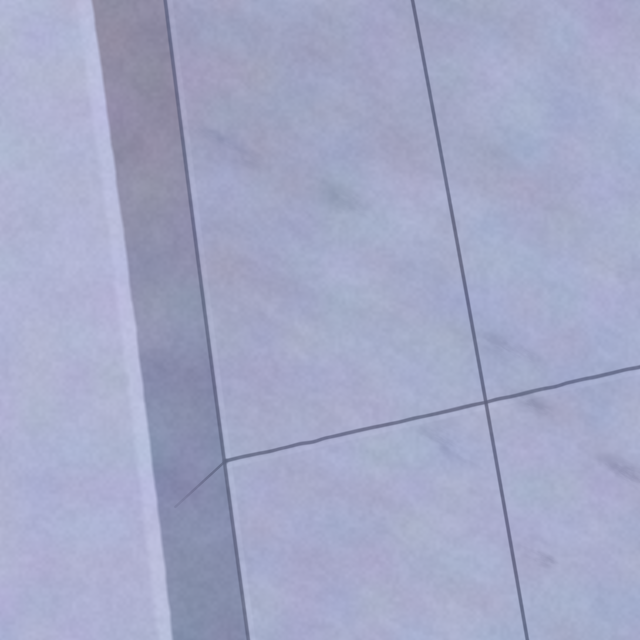
A Shadertoy shader for this texture:

```glsl
const vec3 WALL_TOP = vec3(0.69, 0.71, 0.825);
const vec3 WALL_LOW = vec3(0.675, 0.69, 0.82);
const vec3 RIM_LIGHT = vec3(0.735, 0.755, 0.875);
const vec3 TRIM_TOP = vec3(0.555, 0.545, 0.635);
const vec3 TRIM_LOW = vec3(0.515, 0.545, 0.67);
const vec3 MARBLE = vec3(0.665, 0.69, 0.81);
const vec3 MARBLE_SHADE = vec3(0.62, 0.625, 0.735);
const vec3 MARBLE_COOL = vec3(0.62, 0.665, 0.79);
const vec3 VEIN = vec3(0.49, 0.51, 0.63);
const vec3 JOINT = vec3(0.36, 0.38, 0.49);
const float JOINT_WIDTH = 0.0032;
const float RIM_WIDTH = 0.023;
const float GRAIN = 0.022;
const vec2 CORNER = vec2(0.3516, 0.279);
const vec2 MITRE_END = vec2(0.274, 0.208);

// Vein patches: centre, half length, strength
const int PATCHES = 9;
const vec4 PATCH[PATCHES] = vec4[](
    vec4(0.335, 0.785, 0.065, 0.42), vec4(0.39, 0.75, 0.055, 0.42),
    vec4(0.53, 0.69, 0.085, 0.42), vec4(0.80, 0.45, 0.075, 0.50),
    vec4(0.83, 0.37, 0.055, 0.55), vec4(0.70, 0.31, 0.085, 0.45),
    vec4(0.98, 0.26, 0.075, 0.62), vec4(0.85, 0.13, 0.070, 0.50),
    vec4(0.77, 0.76, 0.060, 0.22));

float hash(vec2 p) {
    vec3 q = fract(p.xyx * 0.1031);
    q += dot(q, q.yzx + 33.33);
    return fract((q.x + q.y) * q.z);
}

float noise(vec2 p) {
    vec2 i = floor(p), f = fract(p);
    f = f * f * (3.0 - 2.0 * f);
    return mix(mix(hash(i), hash(i + vec2(1, 0)), f.x),
               mix(hash(i + vec2(0, 1)), hash(i + vec2(1, 1)), f.x), f.y);
}

float fbm(vec2 p) {
    float sum = 0.0, amp = 0.5;
    for (int i = 0; i < 5; i++) {
        sum += amp * noise(p);
        p = mat2(1.6, 1.2, -1.2, 1.6) * p + 7.3;
        amp *= 0.5;
    }
    return sum;
}

// Horizontal offset from a leaning, slightly bowed edge
float edge(vec2 p, float foot, float lean, float bow) {
    return p.x - foot + lean * p.y - bow * p.y * (1.0 - p.y);
}

float segment(vec2 p, vec2 a, vec2 b) {
    vec2 d = b - a;
    return length(p - a - d * clamp(dot(p - a, d) / dot(d, d), 0.0, 1.0));
}

float stroke(float d, float width) {
    return 1.0 - smoothstep(width * 0.35, width * 1.35, abs(d));
}

// Axes along and across the veins
vec2 grainAxes(vec2 p) {
    return mat2(0.88, 0.47, -0.47, 0.88) * p;
}

vec3 marble(vec2 p) {
    vec2 g = vec2(p.x * 0.88 - p.y * 0.47, p.x * 0.47 + p.y * 0.88);
    float cloud = fbm(g * vec2(5.0, 9.0) + 3.0);
    float streak = fbm(g * vec2(16.0, 55.0));
    float shade = smoothstep(0.55, 0.0, length((p - vec2(0.34, 0.92)) * vec2(1.0, 0.8)));
    vec3 col = mix(MARBLE, MARBLE_SHADE, clamp(0.8 * shade + 1.4 * (cloud - 0.42), 0.0, 1.0));
    col = mix(col, MARBLE_COOL, 0.5 * smoothstep(0.45, 0.75, fbm(p * 6.0 + 19.0)));
    col += 0.035 * (streak - 0.48);
    for (int i = 0; i < PATCHES; i++) {
        vec2 d = p - PATCH[i].xy;
        d = vec2(d.x * 0.88 - d.y * 0.47, d.x * 0.47 + d.y * 0.88);
        d /= PATCH[i].z * vec2(1.0, 0.36);
        float mask = exp(-2.0 * dot(d, d)) * smoothstep(0.30, 0.68, streak);
        col = mix(col, VEIN, mask * PATCH[i].w);
    }
    return col;
}

void mainImage(out vec4 fragColor, in vec2 fragCoord) {
    vec2 p = fragCoord / iResolution.xy;
    float wobble = 0.002 * (noise(p * 45.0) - 0.5);
    float wallEdge = edge(p, 0.270, 0.127, 0.014) + wobble;
    float trimEdge = edge(p, 0.388, 0.130, -0.006);
    float tileEdge = edge(p, 0.824, 0.1795, 0.008);
    float crossEdge = (p.y - CORNER.y - 0.228 * (p.x - CORNER.x)) * 0.975;
    float mottling = fbm(p * 12.0) - 0.48;

    // Wall with its bright rim
    vec3 wall = mix(WALL_LOW, WALL_TOP, smoothstep(0.0, 0.7, p.y)) + 0.03 * mottling;
    float rim = smoothstep(-RIM_WIDTH - 0.006, -RIM_WIDTH + 0.006, wallEdge);
    wall = mix(wall, RIM_LIGHT, 0.75 * rim);

    // Shaded trim
    vec3 trim = mix(TRIM_LOW, TRIM_TOP, smoothstep(0.25, 0.95, p.y)) + 0.08 * mottling;
    trim += 0.025 * smoothstep(0.25, 0.5, p.y) * smoothstep(0.8, 0.5, p.y);
    float mitre = stroke(segment(p, CORNER, MITRE_END), 0.0022);
    trim = mix(trim, JOINT, mitre * mix(0.25, 0.75, smoothstep(MITRE_END.x, CORNER.x, p.x)));

    vec3 col = mix(wall, trim, smoothstep(-0.003, 0.004, wallEdge));
    col = mix(col, marble(p), smoothstep(-0.002, 0.002, trimEdge));

    // Joints with a faint light lip
    float onFloor = smoothstep(-0.002, 0.002, trimEdge);
    col += 0.025 * stroke(trimEdge - 0.008, 0.004);
    col += 0.02 * onFloor * stroke(crossEdge + 0.008, 0.004);
    col = mix(col, JOINT, 0.78 * stroke(trimEdge, JOINT_WIDTH));
    col = mix(col, JOINT, 0.85 * stroke(tileEdge, JOINT_WIDTH));
    col = mix(col, JOINT, 0.78 * onFloor * stroke(crossEdge + wobble, JOINT_WIDTH));
    col = mix(col, JOINT, 0.6 * stroke(length(p - CORNER), 0.005));

    // Fine grain and soft colour drift
    col += GRAIN * (noise(p * 190.0) + noise(p * 95.0 + 5.0) - 1.0);
    col += 0.025 * (vec3(noise(p * 17.0), noise(p * 17.0 + 31.0), noise(p * 17.0 + 67.0)) - 0.5);
    fragColor = vec4(clamp(col, 0.0, 1.0), 1.0);
}
```
